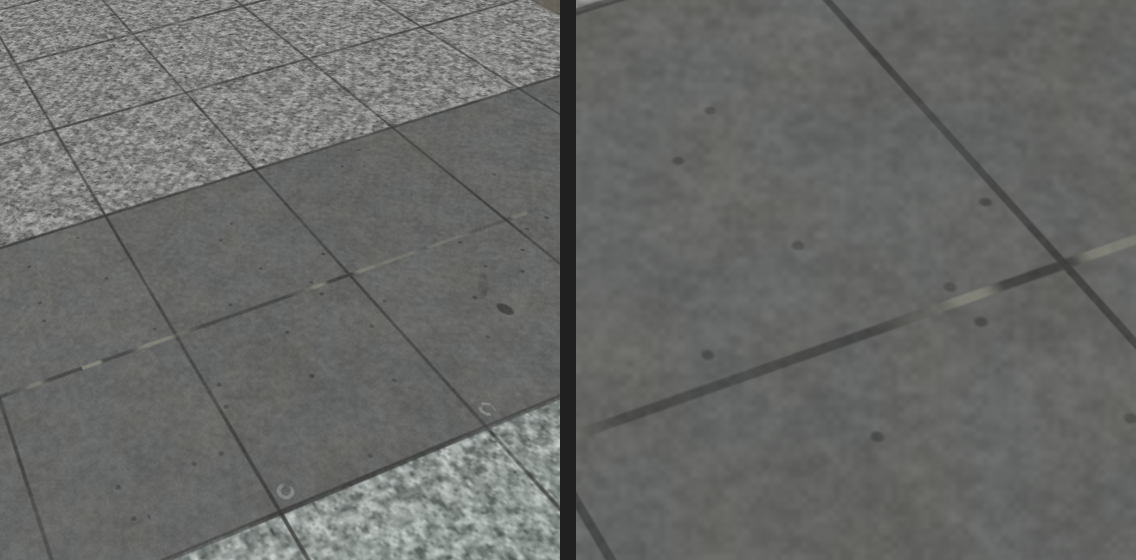
Left, the full canvas; right, a detail of the centre.
Give the GLSL for this texture, as a Shadertoy shader.

```glsl
float hash(vec2 p) {
    return fract(sin(dot(p, vec2(127.1, 311.7))) * 43758.5453);
}

float noise(vec2 p) {
    vec2 i = floor(p), f = fract(p);
    f = f * f * (3.0 - 2.0 * f);
    return mix(mix(hash(i), hash(i + vec2(1, 0)), f.x),
               mix(hash(i + vec2(0, 1)), hash(i + vec2(1, 1)), f.x), f.y);
}

// Canvas position to paving position, one unit per slab
vec2 toPaving(vec2 uv) {
    mat3 view = mat3(0.4258, 0.1682, 0.0666,
                     -0.1113, 0.4127, 0.24,
                     0.501, 0.0846, 1.0);
    vec3 q = inverse(view) * vec3(uv, 1.0);
    return q.xy / q.z;
}

vec3 paleGranite(vec2 p, float nearness) {
    float grain = 0.62 * noise(p * 33.0) + 0.38 * noise(p * 71.0 + 9.0) - 0.5;
    float flecks = smoothstep(0.72, 0.95, noise(p * 43.0 + 31.0));
    vec3 stone = mix(vec3(0.525, 0.527, 0.518), vec3(0.555, 0.585, 0.57), nearness);
    stone += grain * mix(0.40, 0.52, nearness);
    return stone - 0.09 * flecks;
}

vec3 darkStone(vec2 p, vec2 uv) {
    float mottle = noise(p * 9.0) - 0.5;
    float fine = noise(p * 38.0 + 5.0) - 0.5;
    float tone = hash(floor(p) + 3.0) - 0.5;
    vec3 stone = vec3(0.397, 0.402, 0.395) + 0.03 * mottle + 0.045 * fine + 0.018 * tone;
    stone += vec3(0.012, 0.002, -0.012) * (noise(uv * 24.0) - 0.5);

    // Sparse dark pits
    vec2 cell = floor(p * 7.0);
    vec2 centre = 0.2 + 0.6 * vec2(hash(cell), hash(cell + 17.0));
    float pit = 1.0 - smoothstep(0.04, 0.11, length(fract(p * 7.0) - centre));
    return stone - 0.09 * pit * step(0.86, hash(cell + 41.0));
}

float blot(vec2 d, vec2 radius) {
    return 1.0 - smoothstep(0.7, 1.2, length(d / radius));
}

void mainImage(out vec4 fragColor, in vec2 fragCoord) {
    vec2 uv = fragCoord / iResolution.xy;
    vec2 p = toPaving(uv);
    vec2 blur = fwidth(p);
    p.x -= 0.08 * step(p.x, -0.5);   // one narrower column

    // Dark band two slabs deep between pale granite
    float band = smoothstep(-blur.y, blur.y, p.y) * (1.0 - smoothstep(-blur.y, blur.y, p.y - 2.0));
    float nearness = 1.0 - smoothstep(-0.3, 0.6, p.y);
    vec3 color = mix(paleGranite(p, nearness), darkStone(p, uv), band);

    // Joints, with uneven depth
    vec2 line = round(p);
    vec2 away = abs(p - line);
    vec2 joint = 1.0 - smoothstep(vec2(0.006, 0.008) - blur * 0.5,
                                  vec2(0.009, 0.012) + blur * 0.8, away);
    float depth = mix(0.55, 1.0, noise(p * 5.0 + 2.0));

    // Pale mortar along the middle joint of the band
    float middle = 1.0 - step(0.5, abs(line.y - 1.0));
    float mortar = middle * smoothstep(0.22, 0.45, abs(p.x - 0.38));
    mortar *= smoothstep(0.15, 0.55, noise(vec2(p.x * 11.0, 4.0)));
    float faded = middle * smoothstep(0.9, 1.3, p.x);
    color = mix(color, vec3(0.23, 0.235, 0.23), joint.x * depth * 0.9);
    color = mix(color, vec3(0.23, 0.235, 0.23), joint.y * depth * (0.9 - 0.6 * faded) * (1.0 - mortar));
    color = mix(color, vec3(0.54, 0.54, 0.49), joint.y * mortar * (0.8 - 0.4 * faded));

    // Worn rings beside the front slab corners
    vec2 corner = p - floor(p) - vec2(0.065, 0.072);
    float ring = 1.0 - smoothstep(0.004, 0.012, abs(length(corner) - 0.027));
    float front = step(0.0, p.y) * step(p.y, 1.0);
    color += 0.13 * ring * front * smoothstep(0.2, 0.6, noise(p * 40.0));

    // Stain, smudge and bare earth in the far corner
    vec2 d = uv - vec2(0.902, 0.448);
    d.y += 0.35 * d.x;
    color = mix(color, vec3(0.25, 0.255, 0.25), 0.9 * blot(d, vec2(0.016, 0.009)));
    color -= 0.06 * blot(uv - vec2(0.862, 0.49), vec2(0.010, 0.024)) * noise(uv * 90.0);
    color = mix(color, vec3(0.40, 0.385, 0.35), blot(uv - vec2(1.01, 1.005), vec2(0.055, 0.032)));

    // Fine overall grit
    color += 0.035 * (noise(uv * 260.0) - 0.5);
    fragColor = vec4(color, 1.0);
}
```
